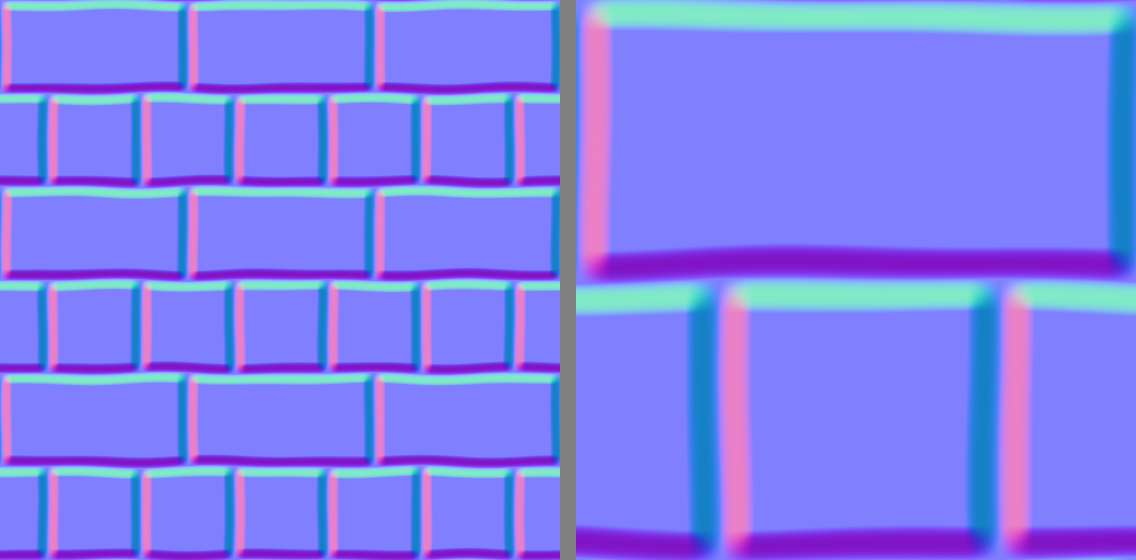
Left: the whole. Right: its middle third, enlarged.
A three.js fragment shader for this texture map:

```glsl
varying vec2 vUv;

#define ROWS 6.0
#define LONG_BRICKS 3.0
#define SHORT_BRICKS 6.0
#define SEAM_SHIFT 0.002
#define GAP -0.001
#define BEVEL 0.0215
#define SLOPE 1.55
#define SOFTNESS 1.5
#define WOBBLE vec2(0.0006, 0.0016)

const float TAU = 6.2831853;

// Layered sines with whole frequencies, so the wobble tiles
vec2 wobble(vec2 p) {
  vec2 q = TAU * p;
  float x = sin(4.0 * q.y + 3.0 * q.x + 0.7) + 0.6 * sin(7.0 * q.y - 5.0 * q.x + 2.1);
  float y = sin(3.0 * q.x + 2.0 * q.y + 1.3) + 0.7 * sin(5.0 * q.x - 4.0 * q.y + 4.0);
  return WOBBLE * vec2(x, y);
}

// Position across the bevel, 0 in the mortar and 1 on the brick face
vec2 bevelPosition(vec2 d) {
  return clamp((d - GAP) / BEVEL, 0.0, 1.0);
}

// Steepness of the bevel, scaled to peak at 1
vec2 bevelSlope(vec2 d) {
  vec2 t = bevelPosition(d);
  return pow(4.0 * t * (1.0 - t), vec2(SOFTNESS));
}

void main() {
  vec2 p = vUv + wobble(vUv);

  // Alternate courses of short and long bricks
  float row = floor(p.y * ROWS);
  float isLong = mod(row, 2.0);
  float columns = mix(SHORT_BRICKS, LONG_BRICKS, isLong);
  float offset = mix(0.5, 0.0, isLong);
  vec2 brick = vec2((p.x - SEAM_SHIFT) * columns + offset, p.y * ROWS);
  vec2 size = 1.0 / vec2(columns, ROWS);

  // Distances to the nearest seams, and the side each lies on
  vec2 local = fract(brick) - 0.5;
  vec2 edge = (0.5 - abs(local)) * size;
  vec2 facing = vec2(local.x < 0.0 ? 1.0 : -1.0, local.y < 0.0 ? -1.0 : 1.0);

  // Opposite bevels cancel on the seam; crossing ones fade at the corners
  vec2 steepness = bevelSlope(edge) - bevelSlope(-edge);
  vec2 cornerFade = smoothstep(0.0, 1.0, bevelPosition(edge)).yx;
  vec2 tilt = SLOPE * facing * steepness * cornerFade;

  vec3 normal = normalize(vec3(tilt, 1.0));
  gl_FragColor = vec4(normal * 0.5 + 0.5, 1.0);
}
```
